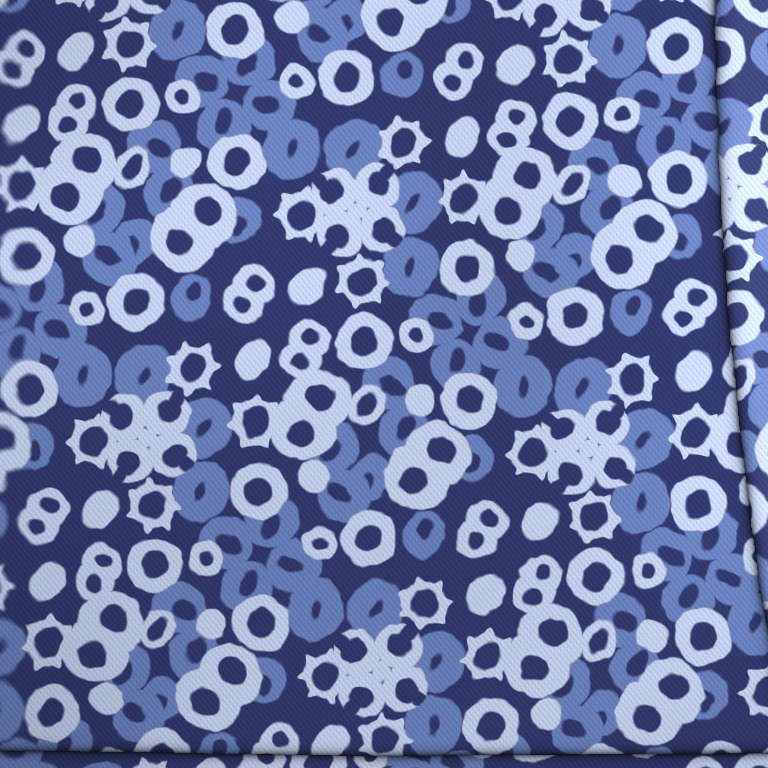
A Shadertoy shader for this pattern:

```glsl
// Folded twill cloth printed with pale and mid blue rings, petals and pods on navy.
// A slanted lattice of 28 slots repeats the motifs; noise bends their outlines,
// then the fold shadows, soft light and diagonal weave are laid on top.

const int MOTIFS[28] = int[28](0, 9, 5, 11, 6, 7, 8, 3, 5, 2, 11, 4, 11, 8,
                               1, 3, 8, 4, 10, 2, 5, 3, 3, 8, 7, 6, 5, 9);

vec2 hash2(vec2 p) {
    vec3 q = fract(p.xyx * vec3(.1031, .1030, .0973));
    q += dot(q, q.yzx + 33.33);
    return fract((q.xx + q.yz) * q.zy);
}

vec2 noise2(vec2 p) {
    vec2 i = floor(p), f = fract(p);
    f = f * f * (3. - 2. * f);
    return mix(mix(hash2(i), hash2(i + vec2(1, 0)), f.x),
               mix(hash2(i + vec2(0, 1)), hash2(i + 1.), f.x), f.y) - .5;
}

mat2 rotation(float a) {
    float c = cos(a), s = sin(a);
    return mat2(c, s, -s, c);
}

float oval(vec2 p, vec2 radii) {
    return (length(p / radii) - 1.) * min(radii.x, radii.y);
}

// Distances of one motif: x = mid blue, y = pale body, z = pale body without holes
vec3 motif(vec2 p, int kind) {
    float body = 9., hole = 9., heart = 9.;
    if (kind < 3) {
        // Petals around a heart: clover, open C shapes, or a pair of petals
        int count = kind == 2 ? 2 : 4;
        for (int n = 0; n < count; n++) {
            vec2 q = rotation(-1.5708 * float(n)) * p;
            if (kind == 1) {
                body = min(body, oval(q - vec2(.39, 0), vec2(.30, .31)));
                hole = min(hole, oval(q - vec2(.43, 0), vec2(.15, .16)));
                hole = min(hole, oval(q - vec2(.62, 0), vec2(.22, .09)));
            } else {
                body = min(body, oval(q - vec2(.46, 0), vec2(.35, .34)));
                hole = min(hole, oval(q - vec2(.40, 0), vec2(.17, .11)));
            }
        }
        if (kind == 1) body = min(body, length(p) - .13);
        if (kind == 2) heart = length(p) - .21;
    } else if (kind == 3) {
        body = oval(p, vec2(.41, .37));
        hole = oval(p, vec2(.13, .06));
    } else if (kind == 4 || kind == 6) {
        // Pods with two holes
        float size = kind == 4 ? 1. : .62;
        vec2 q = vec2(abs(p.x), p.y) / size;
        body = oval(q - vec2(.2, 0), vec2(.42, .44)) * size;
        hole = oval(q - vec2(.27, 0), vec2(.17, .19)) * size;
    } else if (kind == 5) {
        body = length(p) - .37;
        hole = oval(p, vec2(.19, .17));
    } else if (kind == 7) {
        body = oval(p, vec2(.28, .21));
    } else if (kind == 8) {
        body = length(p) - .29 - .08 * pow(abs(cos(3.5 * atan(p.y, p.x + .001))), 6.);
        hole = oval(p, vec2(.20, .17));
    } else if (kind == 9) {
        body = length(p) - .23;
        hole = length(p) - .09;
    } else if (kind == 10) {
        body = oval(p, vec2(.29, .22));
        hole = oval(p, vec2(.18, .11));
    } else {
        body = oval(p, vec2(.31, .27));
        hole = oval(p - vec2(.08, 0), vec2(.13, .10));
    }
    float cut = max(body, -hole);
    bool isMid = kind == 0 || kind == 2 || kind == 3 || kind == 11;
    return isMid ? vec3(cut, heart, heart) : vec3(9., body, cut);
}

// Nearest distances over the surrounding lattice slots
vec3 printedCloth(vec2 p) {
    mat2 lattice = mat2(.0709, -.0084, .0046, .0854);
    vec2 home = round(inverse(lattice) * p);
    vec3 nearest = vec3(9.);
    for (int j = -2; j <= 2; j++)
    for (int i = -2; i <= 2; i++) {
        vec2 cell = home + vec2(i, j);
        int slot = int(mod(cell.x + 20. * cell.y + .5, 28.));
        vec2 random = hash2(vec2(slot, 7));
        vec2 q = p - lattice * cell - .012 * (random - .5);
        if (dot(q, q) > .012) continue;
        float turn = -1.1 + .6 * (random.x - .5) + (slot > 9 ? 3.1416 : 0.);
        nearest = min(nearest, motif(rotation(-turn) * q * 10., MOTIFS[slot]));
    }
    return nearest * .1;
}

void mainImage(out vec4 fragColor, in vec2 fragCoord) {
    vec2 uv = fragCoord / iResolution.xy;
    uv.y = 1. - uv.y;

    // Right fold and bottom hem reveal a shifted layer
    float seam = uv.x - .932 - .1 * uv.y * uv.y - .004 * noise2(uv * 25.).x;
    float hem = uv.y - .981 - .008 * noise2(uv * 6.).y;
    float fold = max(seam, hem);
    vec2 p = uv - vec2(.612, .43) + step(0., fold) * vec2(.09, .05);
    p += .008 * noise2(uv * 4.) + .0055 * noise2(p * 48.) + .003 * noise2(p * 115.);

    // Ink layers, softer toward the left border
    vec3 d = printedCloth(p);
    float blur = max(.0019, .7 / iResolution.y) + .003 * smoothstep(.06, 0., uv.x);
    vec3 ink = 1. - smoothstep(-blur, blur, d);
    vec3 navy = vec3(.19, .215, .41);
    vec3 color = mix(navy, vec3(.40, .49, .72), ink.x);
    color = mix(color, navy, ink.y);
    color = mix(color, vec3(.745, .795, .905), ink.z);

    // Broad light, fold shadow and twill weave
    color *= 1.01 + .14 * noise2(uv * 3.).x + .14 * (uv.x - uv.y);
    color += .05 * smoothstep(0., .03, seam);
    color *= 1. - .65 * exp(-abs(fold) / .005);
    float weave = sin(dot(uv, vec2(.77, -.64)) * 1140.)
                * (.65 + .35 * sin(dot(uv, vec2(.64, .77)) * 900.));
    color += weave * (.012 + .05 * color);
    fragColor = vec4(clamp(color, 0., 1.), 1.);
}
```
